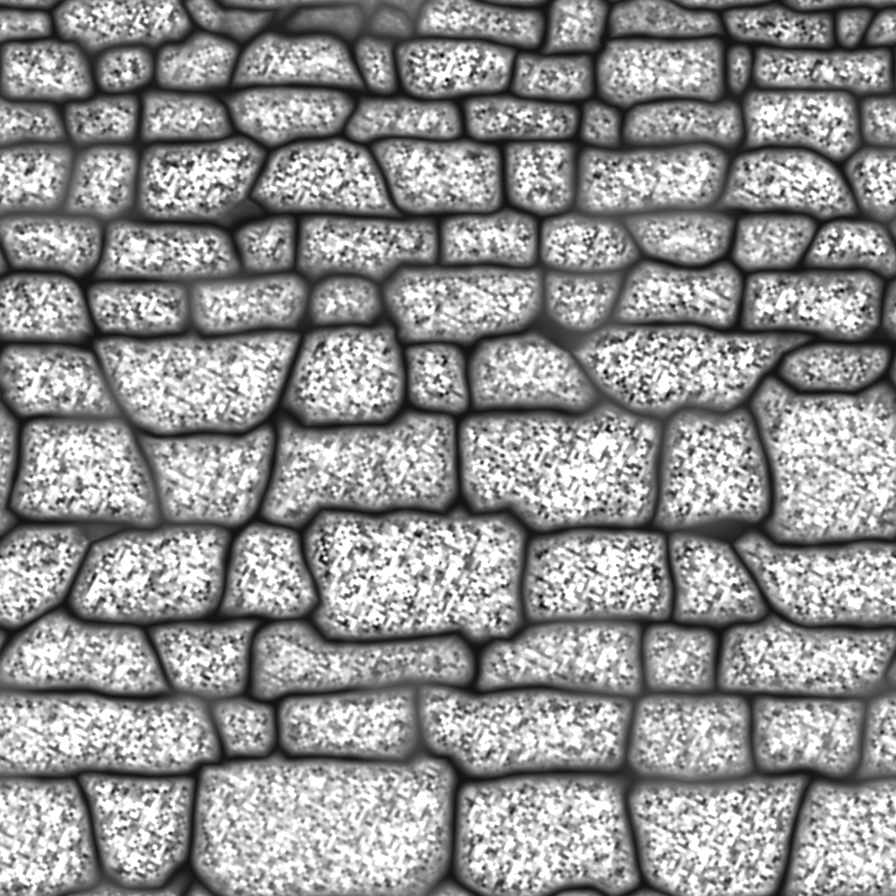
This texture map is drawn by a WebGL 1 fragment shader. Its source:

```glsl
precision highp float;
uniform vec2 u_resolution;

const float ROWS = 12.0;          // courses of stone
const float ROW_SKEW = 0.40;      // lower courses are taller
const float ROW_JITTER = 0.50;
const float COLUMNS_LOW = 4.6;    // stones per course, bottom and top
const float COLUMNS_HIGH = 10.5;
const float COLUMN_JITTER = 0.66;
const float CORNER_RADIUS = 0.016;
const float CORNER_BLEND = 170.0; // lower values round the corners more
const float TILT = 0.14;
const float TAPER = 0.55;
const float SWAY = 0.022;         // slow bending of the courses
const float WARP = 0.011;         // waviness of the outlines
const float JOINT_TONE = 0.08;
const float RIM_TONE = 0.45;      // added over the stone's rim
const float FACE_TONE = 0.30;     // added towards the stone's face
const float RIM_WIDTH = 0.0112;
const float FACE_WIDTH = 0.032;
const float GRAIN = 1.55;
const float PIT_DEPTH = 0.55;
const mat2 GRAIN_TURN = mat2(2.0, 1.0, -1.0, 2.0); // whole numbers keep the wrap
const mat2 PIT_TURN = mat2(1.0, -2.0, 2.0, 1.0);

float hash(vec2 p) {
    return fract(sin(dot(p, vec2(127.1, 311.7))) * 43758.5453);
}

// Value noise that wraps over the unit square.
float noise(vec2 uv, float cells) {
    vec2 p = uv * cells;
    vec2 i = floor(p);
    vec2 f = p - i;
    f = f * f * (3.0 - 2.0 * f);
    vec2 a = mod(i, cells);
    vec2 b = mod(i + 1.0, cells);
    return mix(mix(hash(a + cells), hash(vec2(b.x, a.y) + cells), f.x),
               mix(hash(vec2(a.x, b.y) + cells), hash(b + cells), f.x), f.y);
}

// Height of the lower edge of a course.
float rowEdge(float row) {
    float wrapped = mod(row, ROWS);
    float t = wrapped / ROWS;
    float slope = 1.0 + ROW_SKEW * (1.0 - 2.0 * t);
    if (wrapped < 0.5) slope = 0.0; // the course at the wrap stays put
    float shift = ROW_JITTER * (hash(vec2(wrapped, 71.0)) - 0.5) / ROWS;
    return floor(row / ROWS) + t * (1.0 + ROW_SKEW * (1.0 - t)) + shift * slope;
}

// Inverse of the even course spacing.
float rowAt(float y) {
    float b = 1.0 + ROW_SKEW;
    float t = (b - sqrt(b * b - 4.0 * ROW_SKEW * fract(y))) / (2.0 * ROW_SKEW);
    return floor(y) * ROWS + floor(t * ROWS);
}

float columnEdge(float column, float count, float row) {
    float jitter = hash(vec2(mod(column, count), row + 31.0)) - 0.5;
    return (column + COLUMN_JITTER * jitter) / count;
}

// Signed distance to a tilted, tapered and rounded block.
float stoneDistance(vec2 p, vec2 halfSize, vec2 id) {
    float tilt = TILT * (hash(id + 5.3) - 0.5);
    p += tilt * vec2(-p.y, p.x);
    float lean = 2.0 * hash(id + 9.7) - 1.0;
    float taper = TAPER * lean * lean * lean;
    halfSize *= mix(0.88, 1.12, hash(id + 13.1));
    halfSize.y *= 1.0 + 0.6 * step(0.86, hash(id + 17.9));
    halfSize.x *= 1.0 + taper * clamp(p.y / halfSize.y, -1.0, 1.0);
    vec2 q = abs(p) - halfSize + CORNER_RADIUS;
    return length(max(q, 0.0)) + min(max(q.x, q.y), 0.0) - CORNER_RADIUS;
}

// Returns the distance to the joint and the id of the nearest stone.
vec3 wall(vec2 p) {
    float nearest = 10.0;
    float others = 0.0;
    vec2 nearestId = vec2(0.0);
    float baseRow = rowAt(p.y);
    for (int j = -2; j <= 2; j++) {
        float row = baseRow + float(j);
        float wrappedRow = mod(row, ROWS);
        float low = rowEdge(row);
        float high = rowEdge(row + 1.0);
        float random = hash(vec2(wrappedRow, 43.0));
        float count = floor(mix(COLUMNS_LOW, COLUMNS_HIGH, wrappedRow / ROWS) + 1.8 * random);
        float x = p.x + random;
        float baseColumn = floor(x * count);
        for (int i = -1; i <= 1; i++) {
            float column = baseColumn + float(i);
            float left = columnEdge(column, count, wrappedRow);
            float right = columnEdge(column + 1.0, count, wrappedRow);
            vec2 id = vec2(mod(column, count), wrappedRow);
            vec2 center = 0.5 * vec2(left + right, low + high);
            float d = stoneDistance(vec2(x, p.y) - center, 0.5 * vec2(right - left, high - low), id);
            others += exp(-CORNER_BLEND * max(d, nearest));
            if (d < nearest) nearestId = id;
            nearest = min(d, nearest);
        }
    }
    float second = -log(others) / CORNER_BLEND;
    return vec3(0.5 * (second - nearest), nearestId);
}

void main() {
    vec2 uv = gl_FragCoord.xy / u_resolution;
    vec2 bend = vec2(noise(uv, 13.0), noise(uv, 17.0)) - 0.5;
    bend += 0.5 * (vec2(noise(uv, 29.0), noise(uv, 31.0)) - 0.5);
    float sway = SWAY * (noise(uv, 5.0) - 0.5);
    vec3 stone = wall(uv + WARP * bend + vec2(0.0, sway));
    float depth = stone.x + 0.0012 + 0.0025 * (noise(uv, 64.0) - 0.5);

    // Dark joints, grey rims and pale faces
    float face = smoothstep(0.005, FACE_WIDTH, depth);
    float tone = JOINT_TONE + 0.22 * smoothstep(0.55, 0.9, noise(uv, 9.0));
    tone = mix(tone, JOINT_TONE + RIM_TONE, smoothstep(0.0, RIM_WIDTH, depth));
    tone += FACE_TONE * face;

    // Speckled grain and pits, stronger on some stones
    float roughness = hash(stone.yz + 23.7);
    float medium = noise(PIT_TURN * uv, 59.0);
    float grain = 0.6 * noise(GRAIN_TURN * uv, 103.0) + 0.3 * medium + 0.1 * noise(uv, 53.0) - 0.5;
    float cover = smoothstep(0.003, 0.022, depth);
    tone += GRAIN * mix(0.75, 1.2, roughness) * cover * grain;
    float pits = smoothstep(0.7, 0.95, 0.7 * medium + 0.3 * noise(uv, 71.0));
    tone -= PIT_DEPTH * roughness * face * pits;

    gl_FragColor = vec4(vec3(clamp(tone, 0.04, 1.0)), 1.0);
}
```
